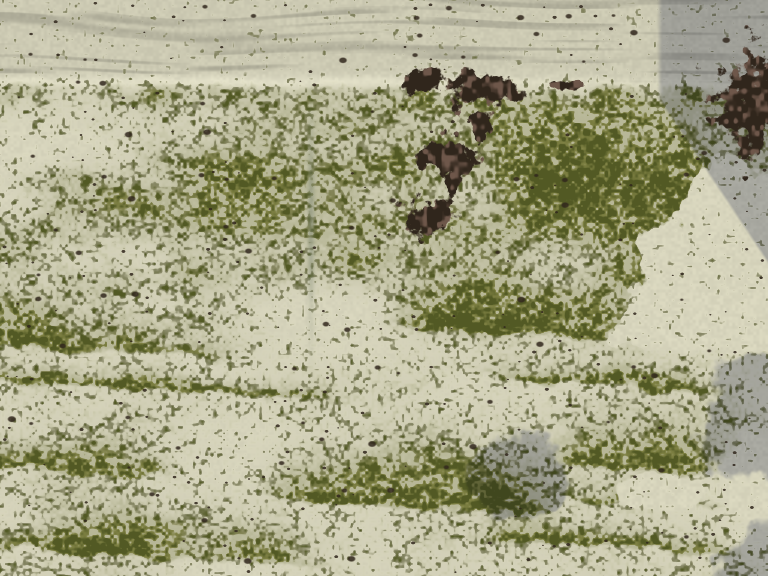
This texture is drawn by a Shadertoy shader. Its source:

```glsl
// Weathered cream-painted boards, stained by speckled green algae and slanting streaks.
// A coverage field sets how much of a fine grain noise turns to moss; bare paint,
// shadows, ragged brown debris and small specks are layered over it.

const vec3 CREAM = vec3(0.845, 0.835, 0.74);
const vec3 FILM  = vec3(0.70, 0.70, 0.57);
const vec3 GREY_MOSS = vec3(0.54, 0.54, 0.41);
const vec3 OLIVE = vec3(0.49, 0.50, 0.26);
const vec3 DEEP_GREEN = vec3(0.32, 0.35, 0.14);
const vec3 SOIL  = vec3(0.19, 0.15, 0.11);
const vec3 BARK  = vec3(0.43, 0.34, 0.29);
const vec3 SHADE = vec3(0.78, 0.79, 0.85);

// Streaks: height, left end, right end, thickness
const vec4 STREAKS[10] = vec4[10](
    vec4(0.425, 0.68, 1.08, 0.025), vec4(0.395, -0.1, 0.42, 0.03),
    vec4(0.330, -0.1, 0.58, 0.014), vec4(0.335, 0.83, 1.26, 0.02),
    vec4(0.125, 0.45, 0.97, 0.06),  vec4(0.185, 0.97, 1.25, 0.05),
    vec4(0.040, -0.1, 0.56, 0.055), vec4(0.185, -0.1, 0.32, 0.025),
    vec4(0.050, 0.85, 1.30, 0.025), vec4(0.130, 0.98, 1.26, 0.014));

// Debris clumps: centre, radii
const vec4 CLUMPS[8] = vec4[8](
    vec4(0.842, 0.845, 0.050, 0.034), vec4(0.833, 0.785, 0.014, 0.030),
    vec4(0.775, 0.727, 0.042, 0.028), vec4(0.738, 0.625, 0.040, 0.034),
    vec4(0.785, 0.675, 0.012, 0.032), vec4(0.735, 0.857, 0.028, 0.020),
    vec4(1.310, 0.825, 0.058, 0.085), vec4(0.980, 0.853, 0.035, 0.010));

float hash(vec2 p) {
    vec3 q = fract(vec3(p.xyx) * 0.1031);
    q += dot(q, q.yzx + 33.33);
    return fract((q.x + q.y) * q.z);
}

float noise(vec2 p) {
    vec2 i = floor(p), f = fract(p);
    f = f * f * (3.0 - 2.0 * f);
    return mix(mix(hash(i), hash(i + vec2(1, 0)), f.x),
               mix(hash(i + vec2(0, 1)), hash(i + vec2(1, 1)), f.x), f.y);
}

float fbm(vec2 p) {
    float sum = 0.0, amp = 0.533;
    for (int i = 0; i < 4; i++) {
        sum += amp * noise(p);
        p = mat2(1.6, 1.2, -1.2, 1.6) * p + 7.3;
        amp *= 0.5;
    }
    return sum;
}

float glow(vec2 p, vec2 centre, vec2 radii) {
    vec2 d = (p - centre) / radii;
    return exp(-dot(d, d));
}

// Ellipse with an edge broken up by the given roughness (centred on zero)
float patchMask(vec2 p, vec2 centre, vec2 radii, float rough, float soft) {
    float d = length((p - centre) / radii) + rough;
    return 1.0 - smoothstep(1.0 - soft, 1.0 + soft, d);
}

// Crisp lower edge, fading upward and toward both ends
float streak(vec2 p, vec4 s, float wobble) {
    float d = p.y - s.x + 0.06 * (p.x - 0.5 * (s.y + s.z)) + wobble;
    float ends = smoothstep(s.y - 0.05, s.y + 0.09, p.x)
               * (1.0 - smoothstep(s.z - 0.09, s.z + 0.03, p.x));
    return smoothstep(-0.010, 0.005, d) * exp(-max(d, 0.0) / s.w) * ends;
}

float barePaint(vec2 p, float rough) {
    float wedge = min(p.x - 1.05 - 0.5 * (p.y - 0.4), min(p.y - 0.395, 0.70 - p.y));
    float bare = smoothstep(-0.006, 0.006, wedge + 0.11 * rough);
    bare = max(bare, patchMask(p, vec2(1.15, 0.145), vec2(0.07, 0.03), rough, 0.12));
    return max(bare, patchMask(p, vec2(1.32, 0.17), vec2(0.07, 0.08), rough, 0.12));
}

float algaeCoverage(vec2 p, float rough, float blotch) {
    float band = (1.0 - smoothstep(0.82, 0.875, p.y + 0.10 * rough))
               * smoothstep(0.38, 0.50, p.y);
    float density = 0.40 + 0.55 * glow(p, vec2(1.05, 0.70), vec2(0.25, 0.17))
                  + 0.24 * glow(p, vec2(0.62, 0.75), vec2(0.27, 0.13))
                  - 0.16 * glow(p, vec2(0.08, 0.76), vec2(0.17, 0.09)) + 1.0 * blotch;
    float streaks = 0.0;
    for (int i = 0; i < 10; i++)
        streaks = max(streaks, streak(p, STREAKS[i], 0.035 * rough));
    float board = 1.0 - smoothstep(0.84, 0.87, p.y);
    float cover = mix(0.20 + 0.45 * blotch, density, band) * board;
    return cover + streaks * (0.62 + 0.9 * blotch);
}

float shadows(vec2 p, float rough) {
    float corner = min(p.x - 1.145, p.y - 0.70 + 1.5 * (p.x - 1.23));
    float s = smoothstep(-0.006, 0.006, corner);
    s = max(s, patchMask(p, vec2(0.90, 0.165), vec2(0.075, 0.075), rough, 0.10));
    s = max(s, patchMask(p, vec2(1.31, 0.27), vec2(0.09, 0.11), rough, 0.10));
    return max(s, patchMask(p, vec2(1.33, 0.02), vec2(0.08, 0.07), rough, 0.10));
}

float specks(vec2 p, float cells, float chance) {
    vec2 q = p * cells, id = floor(q);
    vec2 centre = 0.25 + 0.5 * vec2(hash(id + 3.1), hash(id + 17.7));
    float radius = 0.05 + 0.08 * hash(id + 41.3);
    float d = length((fract(q) - centre) * vec2(0.8, 1.1));
    return step(hash(id + 71.9), chance) * (1.0 - smoothstep(radius - 0.04, radius + 0.04, d));
}

void mainImage(out vec4 fragColor, in vec2 fragCoord) {
    vec2 p = fragCoord / iResolution.y;
    float rough = fbm(p * 22.0) - 0.5;
    float blotch = fbm(p * vec2(5.0, 9.0) + 4.0) - 0.5;
    float fine = noise(p * 190.0);
    float grain = 0.5 + 1.7 * (0.55 * fine + 0.45 * noise(p * vec2(80.0, 100.0)) - 0.5);

    // Paint with wood grain on the upper board
    float upper = smoothstep(0.855, 0.87, p.y + 0.02 * rough);
    float lines = noise(vec2(p.x * 5.0, p.y * 120.0 + 5.0 * noise(p * vec2(3.0, 8.0))));
    vec3 col = CREAM * (1.0 - 0.15 * upper * smoothstep(0.55, 0.95, lines));
    col *= 1.0 - 0.05 * upper + 0.06 * (fine - 0.5);
    col += 0.05 * glow(p, vec2(0.4, 0.86), vec2(0.7, 0.012));

    // Algae film and speckles
    float bare = barePaint(p, rough);
    float cover = algaeCoverage(p, rough, blotch) * (1.0 - 0.93 * bare);
    float excess = grain - 1.0 + cover;
    vec3 moss = mix(GREY_MOSS, OLIVE, smoothstep(0.35, 0.65, cover));
    moss = mix(moss, DEEP_GREEN, smoothstep(0.08, 0.50, excess));
    col = mix(col, FILM, 0.85 * smoothstep(0.12, 0.55, cover + 0.3 * (fine - 0.5)));
    col = mix(col, moss, smoothstep(-0.12, 0.12, excess));

    // Faint vertical scratch and cast shadows
    float scratch = glow(p, vec2(0.54, 0.62), vec2(0.006, 0.16));
    col = mix(col, vec3(0.47, 0.51, 0.43), 0.45 * scratch);
    col *= mix(vec3(1.0), SHADE, shadows(p, rough));

    // Debris and loose specks
    float debris = 0.0, ragged = 2.2 * (fbm(p * 48.0) - 0.5);
    for (int i = 0; i < 8; i++)
        debris = max(debris, patchMask(p, CLUMPS[i].xy, CLUMPS[i].zw, ragged, 0.12));
    vec3 litter = mix(SOIL, BARK, smoothstep(0.45, 0.85, noise(p * vec2(130.0, 95.0))));
    col = mix(col, litter, debris);
    col = mix(col, SOIL, 0.85 * max(specks(p, 24.0, 0.10), specks(p + 5.0, 45.0, 0.10)));

    fragColor = vec4(clamp(col, 0.0, 1.0), 1.0);
}
```
